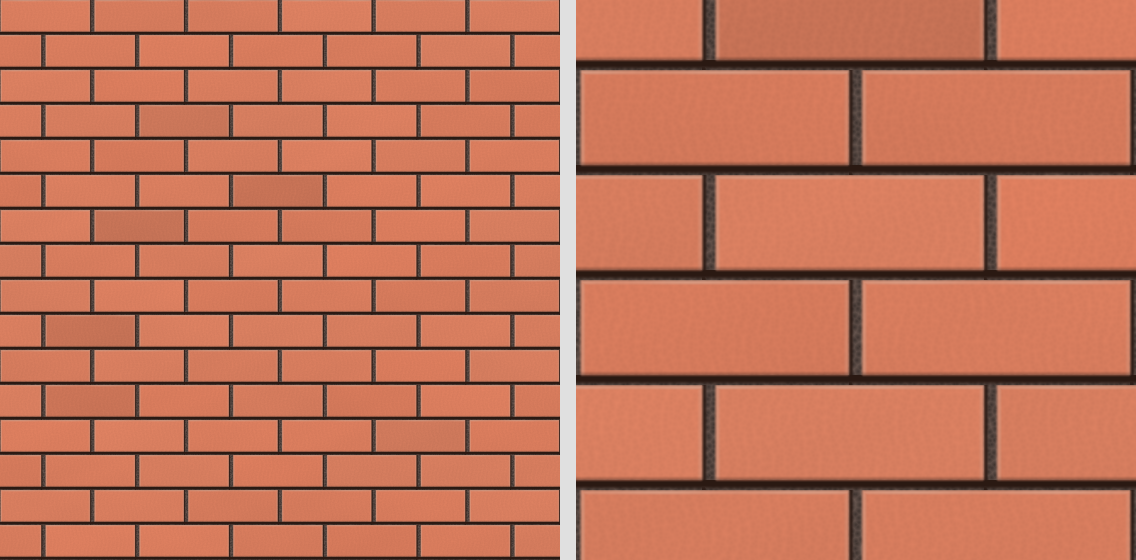
Left, the full canvas; right, a detail of the centre.
Write a WebGL 1 fragment shader that draws this texture.

```glsl
precision highp float;
// Running-bond wall of smooth terracotta bricks with dark recessed mortar.

uniform vec2 u_resolution;

const vec2 BRICKS = vec2(5.97, 16.0);      // bricks across, courses down
const vec2 CELL = 1.0 / BRICKS;
const vec2 JOINT = vec2(0.0078, 0.0058);   // upright and level joint widths
const float ODD_SHIFT = -0.0028;           // first joint of each kind of course
const float EVEN_SHIFT = 0.0775;

const vec3 CLAY = vec3(0.845, 0.480, 0.358);
const vec3 PALE_CLAY = vec3(0.842, 0.494, 0.374);
const vec3 HIGHLIGHT = vec3(0.840, 0.630, 0.540);
const vec3 MORTAR = vec3(0.320, 0.265, 0.243);
const vec3 SHADOW = vec3(0.165, 0.098, 0.072);

float hash(vec2 p) {
  return fract(sin(dot(p, vec2(127.1, 311.7))) * 43758.545);
}

// Distance to the nearest of one random point per unit cell.
float cellular(vec2 p) {
  vec2 id = floor(p);
  float nearest = 1.0;
  for (int y = -1; y <= 1; y++) {
    for (int x = -1; x <= 1; x++) {
      vec2 cell = id + vec2(float(x), float(y));
      vec2 point = cell + vec2(hash(cell), hash(cell + 53.7));
      nearest = min(nearest, distance(p, point));
    }
  }
  return nearest;
}

// Soft blotches from layered sines, about -1 to 1.
float blotches(vec2 p, float seed) {
  float a = sin(p.x * 37.0 + seed * 19.0 + 1.5 * sin(p.y * 61.0 + seed * 7.0));
  float b = sin(p.y * 93.0 - p.x * 48.0 + seed * 31.0);
  return 0.6 * a + 0.4 * b;
}

float roundBox(vec2 p, vec2 halfSize, float radius) {
  vec2 d = abs(p) - halfSize + radius;
  return length(max(d, 0.0)) + min(max(d.x, d.y), 0.0) - radius;
}

// One near an edge, fading to zero between the two depths.
float rim(float depth, float inner, float outer) {
  return 1.0 - smoothstep(inner, outer, depth);
}

vec3 brickFace(vec2 p, vec2 halfSize, vec2 id, vec2 uv) {
  float tone = hash(id + 3.1);
  float fired = smoothstep(0.93, 0.99, hash(id + 17.9));
  vec3 color = mix(CLAY, PALE_CLAY, hash(id + 8.3));

  // Firing differences, gentle slope of tone, blotches, fine grain
  float shade = mix(0.982, 1.018, tone) - 0.08 * fired;
  shade += 0.015 * (hash(id + 29.0) - 0.5) * p.x / halfSize.x;
  shade += 0.008 * p.y / halfSize.y;
  shade += 0.005 * blotches(uv, tone * 6.0);
  shade += 0.006 * sin(uv.x * 900.0 + 2.0 * sin(uv.y * 140.0));
  shade += 0.035 * (cellular(uv * 330.0) - 0.45);
  color *= shade;

  // Bevelled edges: bright top and sides, dim underside
  float top = halfSize.y - p.y;
  float bottom = halfSize.y + p.y;
  float left = halfSize.x + p.x;
  float right = halfSize.x - p.x;
  float wear = 0.8 + 0.2 * sin(uv.x * 71.0 + tone * 40.0);
  float glint = 0.75 * wear * rim(top, 0.0014, 0.0034);
  glint = max(glint, 0.50 * rim(left, 0.0012, 0.0034));
  glint = max(glint, 0.32 * rim(right, 0.0012, 0.0036));
  color = mix(color, HIGHLIGHT, glint);
  return color * (1.0 - 0.18 * rim(bottom, 0.0008, 0.0028));
}

vec3 mortarJoint(vec2 p, vec2 halfSize, vec2 uv) {
  float speckle = cellular(uv * 300.0);
  vec3 color = MORTAR * (0.78 + 0.5 * speckle);
  // Shade cast below each brick and beside its right end
  float below = rim(-halfSize.y - p.y, JOINT.y * 0.5, JOINT.y * 1.1);
  below *= step(p.y, -halfSize.y);
  float beside = rim(p.x - halfSize.x, 0.0012, 0.0032);
  beside *= step(halfSize.x, p.x);
  return mix(color, SHADOW, max(below, 0.85 * beside));
}

void main() {
  vec2 uv = gl_FragCoord.xy / u_resolution;
  float pixel = 1.0 / min(u_resolution.x, u_resolution.y);

  // Staggered courses
  float course = floor(uv.y * BRICKS.y);
  float shift = mix(EVEN_SHIFT, ODD_SHIFT, mod(course, 2.0));
  vec2 grid = vec2(uv.x - shift, uv.y) * BRICKS;
  vec2 id = floor(grid);

  // Position from the brick centre; the level joint lies under each brick
  vec2 halfSize = 0.5 * (CELL - JOINT);
  vec2 p = (fract(grid) - 0.5) * CELL - vec2(0.0, 0.5 * JOINT.y);

  float soft = max(0.0014, 0.7 * pixel);
  float edge = roundBox(p, halfSize, 0.0012);
  float brick = 1.0 - smoothstep(-soft, soft, edge);
  vec3 color = mix(mortarJoint(p, halfSize, uv), brickFace(p, halfSize, id, uv), brick);
  gl_FragColor = vec4(color, 1.0);
}
```
